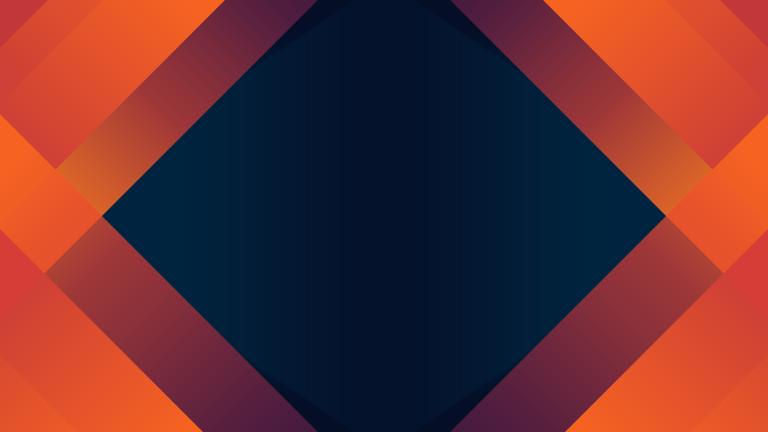
This background is drawn by a Shadertoy shader. Its source:

```glsl
#define DIAMOND 0.653      // half diagonal of the central diamond
#define UPPER_BAND 0.868   // outer edge of the upper purple bands
#define LOWER_BAND 0.919   // outer edge of the lower purple bands
#define UPPER_FOLD 1.150   // stripes in the upper corners
#define UPPER_TIP 1.278
#define LOWER_FOLD 1.211   // stripe in the lower corners
#define SHADE_SLOPE 0.677  // shaded tips inside the diamond
#define SHADE_EDGE 0.546

const vec3 NAVY = vec3(0.018, 0.070, 0.170);
const vec3 TEAL = vec3(0.000, 0.143, 0.247);
const vec3 INK = vec3(0.014, 0.055, 0.145);
const vec3 PURPLE = vec3(0.27, 0.10, 0.25);
const vec3 BRICK = vec3(0.63, 0.22, 0.22);
const vec3 AMBER = vec3(0.86, 0.39, 0.16);
const vec3 ORANGE = vec3(0.965, 0.39, 0.13);
const vec3 RED = vec3(0.81, 0.25, 0.21);
const vec3 CRIMSON = vec3(0.76, 0.22, 0.22);

// Antialiased step, about one pixel wide across a diagonal
float past(float edge, float x) {
    float w = 1.0 / iResolution.y;
    return smoothstep(edge - w, edge + w, x);
}

// Purple through brick to amber, along a band
vec3 duskRamp(float t) {
    vec3 c = mix(PURPLE, BRICK, smoothstep(0.0, 0.66, t) * 0.4 + clamp(t / 0.66, 0.0, 1.0) * 0.6);
    return mix(c, AMBER, clamp((t - 0.62) / 0.38, 0.0, 1.0));
}

// Orange to red, along a corner stripe
vec3 emberRamp(float t) {
    return mix(ORANGE, RED, clamp((t + 0.05) / 0.70, 0.0, 1.0));
}

// Navy core, lighter sides and dark tips
vec3 diamondColor(vec2 p) {
    vec3 c = mix(NAVY, TEAL, smoothstep(0.0, 0.55, p.x));
    float tip = past(SHADE_EDGE, SHADE_SLOPE * p.x + abs(p.y));
    return mix(c, INK, 0.85 * tip * smoothstep(0.28, 0.44, abs(p.y)));
}

vec3 upperColor(float a, float b) {
    vec3 corner = emberRamp(b);
    corner = mix(corner, emberRamp(b + 0.12), past(UPPER_FOLD, a));
    corner = mix(corner, CRIMSON, past(UPPER_TIP, a));
    return mix(duskRamp(b + 0.35), corner, past(UPPER_BAND, a));
}

vec3 lowerColor(float a, float b) {
    vec3 corner = mix(emberRamp(a), emberRamp(a - 0.10), past(LOWER_FOLD, b));
    return mix(duskRamp(0.70 * (a + 0.35)), corner, past(LOWER_BAND, b));
}

// Bright crossing of the bands at the left and right sides
vec3 sideColor(float a, float b) {
    vec3 square = mix(vec3(0.90, 0.32, 0.17), ORANGE, smoothstep(DIAMOND, 1.05, a));
    return mix(square, vec3(0.84, 0.24, 0.21), past(LOWER_BAND, b));
}

void mainImage(out vec4 fragColor, in vec2 fragCoord) {
    // Mirrored about the vertical axis, in units of the canvas height
    vec2 p = (fragCoord - 0.5 * iResolution.xy) / iResolution.y;
    p.x = abs(p.x);

    // Diagonal coordinates: a grows up and out, b grows down and out
    float a = p.x + p.y;
    float b = p.x - p.y;
    float outA = past(DIAMOND, a);
    float outB = past(DIAMOND, b);

    vec3 inner = mix(diamondColor(p), upperColor(a, b), outA);
    vec3 outer = mix(lowerColor(a, b), sideColor(a, b), outA);
    fragColor = vec4(mix(inner, outer, outB), 1.0);
}
```
